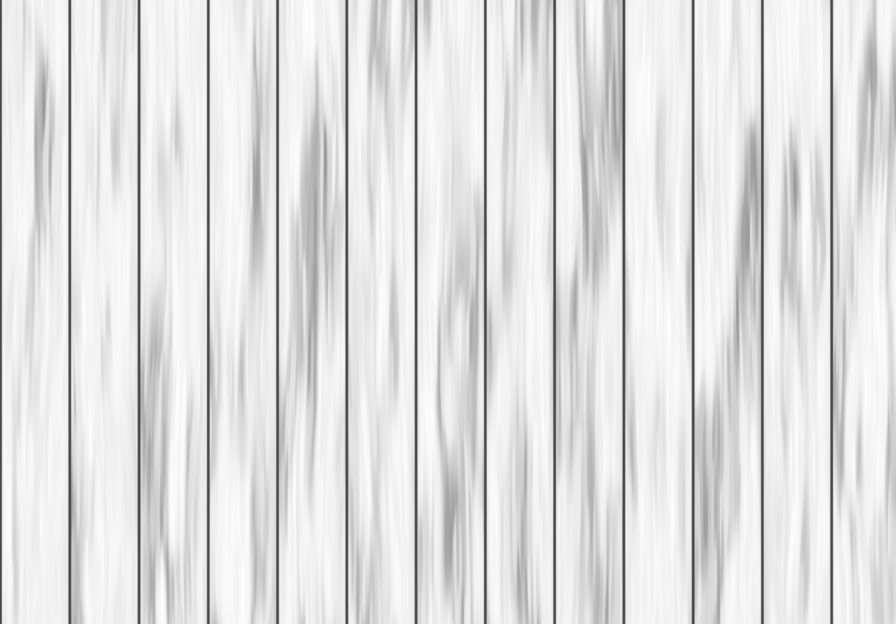
Reproduce this texture procedurally as a Shadertoy shader.

```glsl
const float PLANK_PITCH = 0.0773;   // fraction of canvas width
const float SEAM_OFFSET = 0.0006;
const float SEAM_CORE = 0.0004;
const float SEAM_EDGE = 0.0026;
const vec3 SEAM_COLOR = vec3(0.28);
const vec3 PAINT_COLOR = vec3(1.0);

vec3 hash3(vec2 p) {
    vec3 q = fract(p.xyx * vec3(0.1031, 0.1030, 0.0973));
    q += dot(q, q.yxz + 33.33);
    return fract((q.xxy + q.yzz) * q.zyx);
}

// Smooth cellular noise: random cell values blended by distance
float cellNoise(vec2 p) {
    vec2 cell = floor(p);
    float sum = 0.0;
    float total = 0.0;
    for (int j = -1; j <= 1; j++) {
        for (int i = -1; i <= 1; i++) {
            vec2 id = cell + vec2(i, j);
            vec3 rnd = hash3(id);
            vec2 delta = id + 0.15 + 0.7 * rnd.xy - p;
            float weight = exp(-5.0 * dot(delta, delta));
            sum += weight * rnd.z;
            total += weight;
        }
    }
    return sum / total;
}

// Slow sideways drift of the fibres
float grainDrift(vec2 p, float seed) {
    float phase = 6.2832 * seed;
    return 0.0022 * sin(7.0 * p.y + phase)
         + 0.0009 * sin(19.0 * p.y + 45.0 * p.x + 2.0 * phase);
}

// Brightness of the washed wood, with long streaks and grey stains
float woodTone(vec2 p, vec3 seed) {
    vec2 q = vec2(p.x + grainDrift(p, seed.x), p.y) + seed.yz * 3.0;
    float patches = cellNoise(q * vec2(30.0, 4.0));
    float streaks = cellNoise(q * vec2(95.0, 6.0) + 41.0);
    float fibres = cellNoise(q * vec2(310.0, 13.0) + 87.0);
    float stain = smoothstep(0.42, 0.86, 0.55 * patches + 0.45 * streaks + 0.08 * (seed.x - 0.5));
    float grain = 0.055 * fibres + 0.04 * streaks;
    return 1.0 - grain - stain * (0.07 + 0.26 * fibres);
}

// Coverage of the gap, from the distance to its centre line
float seamMask(float dist, float pixel) {
    float edge = max(SEAM_EDGE, SEAM_CORE + pixel);
    return 1.0 - smoothstep(SEAM_CORE, edge, dist);
}

void mainImage(out vec4 fragColor, in vec2 fragCoord) {
    float pixel = 1.0 / iResolution.x;
    vec2 p = fragCoord * pixel;

    // Plank index and distance to the nearest seam
    float across = (p.x - SEAM_OFFSET) / PLANK_PITCH;
    float plank = floor(across);
    float local = fract(across);
    float seamDist = min(local, 1.0 - local) * PLANK_PITCH;

    // Painted wood with a faint shade beside each gap
    vec3 seed = hash3(vec2(plank + 5.0, 23.0));
    vec3 color = PAINT_COLOR * woodTone(p, seed);
    color *= 1.0 - 0.05 * exp(-seamDist / 0.004);

    color = mix(color, SEAM_COLOR, seamMask(seamDist, pixel));
    fragColor = vec4(color, 1.0);
}
```
